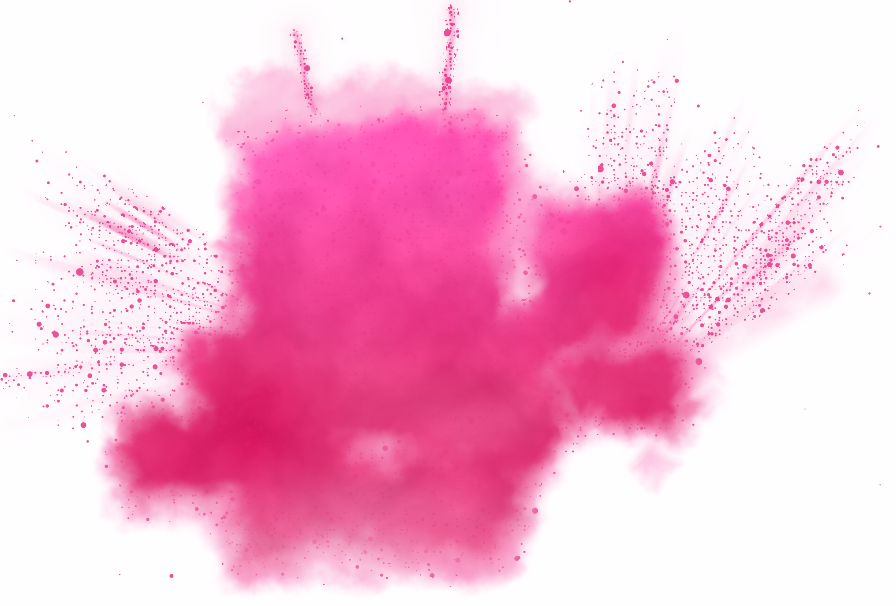
This background is drawn by a WebGL 1 fragment shader. Its source:

```glsl
precision highp float;
// Burst of pink powder: a billowing cloud with grainy sprays on a white ground.
uniform vec2 u_resolution;

float hash(vec2 p) {
  vec3 q = fract(p.xyx * vec3(0.1031, 0.103, 0.0973));
  q += dot(q, q.yzx + 33.33);
  return fract((q.x + q.y) * q.z);
}

float noise(vec2 p) {
  vec2 i = floor(p), f = fract(p);
  f = f * f * (3.0 - 2.0 * f);
  return mix(mix(hash(i), hash(i + vec2(1, 0)), f.x),
             mix(hash(i + vec2(0, 1)), hash(i + vec2(1, 1)), f.x), f.y);
}

float fbm(vec2 p) {
  float sum = 0.0, gain = 0.5;
  for (int i = 0; i < 5; i++) {
    sum += gain * noise(p);
    p = mat2(1.6, 1.2, -1.2, 1.6) * p + 7.3;
    gain *= 0.5;
  }
  return sum;
}

float roundBox(vec2 p, vec2 center, vec2 halfSize) {
  vec2 q = abs(p - center) - halfSize + 0.07;
  return length(max(q, 0.0)) + min(max(q.x, q.y), 0.0) - 0.07;
}

float smoothMin(float a, float b) {
  float h = max(0.05 - abs(a - b), 0.0) / 0.05;
  return min(a, b) - h * h * 0.0125;
}

float glow(vec2 p, vec2 center, vec2 size) {
  vec2 d = (p - center) / size;
  return exp(-dot(d, d));
}

float segment(vec2 p, vec2 a, vec2 b) {
  vec2 d = b - a;
  return length(p - a - d * clamp(dot(p - a, d) / dot(d, d), 0.0, 1.0));
}

// Signed distance to the body of the cloud
float cloud(vec2 p) {
  float d = roundBox(p, vec2(0.61, 0.60), vec2(0.245, 0.21));
  d = smoothMin(d, roundBox(p, vec2(0.98, 0.54), vec2(0.13, 0.145)));
  d = smoothMin(d, roundBox(p, vec2(0.62, 0.36), vec2(0.32, 0.14)));
  d = smoothMin(d, roundBox(p, vec2(0.41, 0.24), vec2(0.24, 0.10)));
  d = smoothMin(d, roundBox(p, vec2(0.62, 0.17), vec2(0.25, 0.11)));
  return smoothMin(d, roundBox(p, vec2(1.03, 0.36), vec2(0.13, 0.09)));
}

// Fan of dust: x is its envelope, y the radial streaks within it
vec2 spray(vec2 d, float low, float high, float reach) {
  float angle = atan(d.y, d.x), r = length(d);
  float fan = smoothstep(low - 0.1, low + 0.1, angle)
            * (1.0 - smoothstep(high - 0.1, high + 0.1, angle));
  float rim = reach * (0.85 + 0.3 * noise(vec2(angle * 14.0, 3.0)));
  fan *= 1.0 - smoothstep(0.6 * rim, rim, r);
  return fan * vec2(1.0, smoothstep(0.45, 0.9, noise(vec2(angle * 42.0, r * 5.0))));
}

// Scattered grains; amount is the chance that a cell holds one
float grains(vec2 p, float amount) {
  float cover = 0.0, scale = 48.0;
  for (int i = 0; i < 4; i++) {
    vec2 q = p * scale + float(i) * 17.0, cell = floor(q);
    vec2 center = 0.3 + 0.4 * vec2(hash(cell + 5.1), hash(cell + 9.7));
    float radius = 0.1 + 0.2 * hash(cell + 3.3), blur = scale / u_resolution.y;
    float chance = amount * (0.2 + 0.25 * float(i));
    float dotShape = 1.0 - smoothstep(radius - 0.5 * blur, radius + 0.5 * blur, length(q - cell - center));
    cover = max(cover, dotShape * step(hash(cell + 1.7), chance));
    scale *= 1.5;
  }
  return cover;
}

void main() {
  vec2 p = gl_FragCoord.xy / u_resolution.y;
  p.x *= 1.48 * u_resolution.y / u_resolution.x;
  float broad = fbm(p * 5.0), fine = fbm(p * 15.0 + 2.0 * broad);
  vec2 warp = vec2(fine, fbm(p * 15.0 + 31.0)) - 0.48;
  float body = cloud(p + 0.07 * warp) + 0.1 * (broad - 0.48);

  // Powder colour: bright at the top, crimson below, dusty at the base
  vec3 powder = mix(vec3(0.87, 0.17, 0.43), vec3(0.94, 0.25, 0.57), smoothstep(0.28, 0.56, p.y));
  powder = mix(powder, vec3(1.0, 0.33, 0.71), smoothstep(0.5, 0.77, p.y));
  powder = mix(vec3(0.91, 0.40, 0.58), powder, smoothstep(0.05, 0.25, p.y));
  float deep = glow(p, vec2(0.39, 0.35), vec2(0.10, 0.09)) + glow(p, vec2(0.29, 0.24), vec2(0.10, 0.06))
             + glow(p, vec2(0.52, 0.28), vec2(0.12, 0.06)) + glow(p, vec2(1.02, 0.47), vec2(0.09, 0.15));
  powder = mix(powder, vec3(0.87, 0.12, 0.40), 0.65 * min(deep, 1.0));
  float dusty = glow(p, vec2(0.80, 0.31), vec2(0.14, 0.08)) + glow(p, vec2(0.68, 0.15), vec2(0.25, 0.06));
  powder = mix(powder, vec3(0.92, 0.40, 0.61), 0.55 * min(dusty, 1.0));
  powder += 0.22 * (broad - 0.48) * vec3(0.2, 1.0, 0.7) + 0.12 * (fine - 0.48);

  // Pale billows above and around the body
  float crown = min(roundBox(p + 0.1 * warp, vec2(0.62, 0.81), vec2(0.27, 0.07)),
                    roundBox(p + 0.1 * warp, vec2(1.08, 0.24), vec2(0.045, 0.045)));
  float haze = (1.0 - smoothstep(-0.04, 0.015, crown)) * (0.15 + 0.5 * fine);
  haze = max(haze, 0.55 * (1.0 - smoothstep(-0.02, 0.03, body)) * (0.4 + fine));
  vec3 color = mix(vec3(1.0, 0.995, 1.0), vec3(0.97, 0.46, 0.72), haze);
  float softness = mix(0.10, 0.055, smoothstep(0.05, 0.3, p.y));
  color = mix(color, powder, 0.97 * (1.0 - smoothstep(-softness, 0.01, body)));
  color = mix(color, vec3(1.0, 0.73, 0.87), 0.6 * fine * glow(p, vec2(0.87, 0.64), vec2(0.035, 0.08)));

  // Sprays on both sides, and two thin plumes on top
  vec2 left = spray((p - vec2(0.58, 0.42)) * vec2(-1, 1), -0.2, 0.6, 0.6);
  vec2 right = spray(p - vec2(0.98, 0.29), 0.66, 1.6, 0.65);
  float upper = smoothstep(0.54, 0.64, p.y);
  float plume = min(segment(p + 0.02 * warp, vec2(0.49, 0.94), vec2(0.52, 0.815)),
                    segment(p + 0.02 * warp, vec2(0.748, 0.98), vec2(0.736, 0.815)));
  float mist = left.y * (0.15 + 0.5 * upper) + 0.3 * right.y + 0.07 * (left.x + right.x);
  mist += 0.35 * exp(-plume * 55.0) * fine + 0.3 * (1.0 - smoothstep(0.0, 0.008, plume));
  mist += 0.35 * fine * (1.0 - smoothstep(0.0, 0.045, segment(p, vec2(1.16, 0.42), vec2(1.36, 0.53))));
  float outside = smoothstep(-0.05, 0.02, body);
  color = mix(color, vec3(0.95, 0.36, 0.65), clamp(mist, 0.0, 0.8) * outside);
  float amount = left.x * 0.22 + left.y * (0.3 + 0.4 * upper) + right.x * 0.28 + right.y * 0.5;
  amount += 0.8 * (1.0 - smoothstep(0.002, 0.014, plume));
  float speck = grains(p, mix(0.18, amount, outside));
  color = mix(color, vec3(0.90, 0.16, 0.50), speck * mix(0.22, 0.8, outside));
  gl_FragColor = vec4(clamp(color, 0.0, 1.0), 1.0);
}
```
